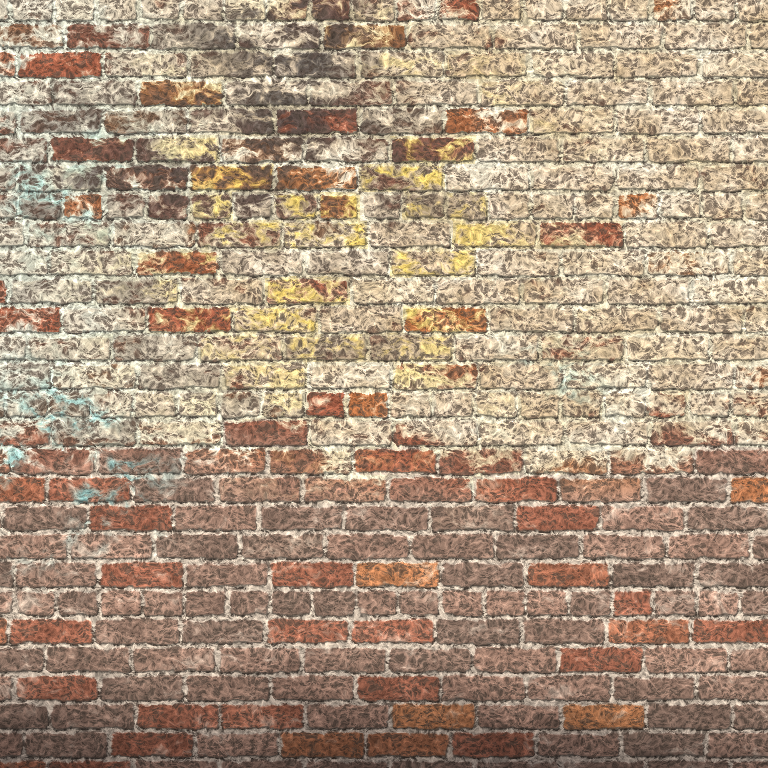
Write a Shadertoy shader that draws this texture.

```glsl
const vec2 WALL = vec2(9.0, 27.1);      // stretchers across, courses down
const float HEADER_CYCLE = 7.0;         // every seventh course is headers
const vec3 CREAM = vec3(0.96, 0.93, 0.83);
const vec3 TAN = vec3(0.84, 0.77, 0.62);
const vec3 ICE = vec3(0.88, 0.91, 0.85);
const vec3 RED = vec3(0.68, 0.40, 0.30);
const vec3 ORANGE = vec3(0.80, 0.51, 0.31);
const vec3 ROSE = vec3(0.71, 0.56, 0.48);
const vec3 UMBER = vec3(0.57, 0.47, 0.41);
const vec3 MORTAR = vec3(0.84, 0.77, 0.69);
const vec3 GRIME = vec3(0.44, 0.38, 0.33);
const vec3 SOOT = vec3(0.31, 0.29, 0.28);
const vec3 YELLOW = vec3(0.95, 0.82, 0.42);
const vec3 CYAN = vec3(0.52, 0.79, 0.79);

float hash(vec2 p) {
    vec3 q = fract(p.xyx * vec3(0.1031, 0.1030, 0.0973));
    q += dot(q, q.yzx + 33.33);
    return fract((q.x + q.y) * q.z);
}

// Distance to the nearest scattered point
float cellular(vec2 p) {
    vec2 cell = floor(p);
    float nearest = 4.0;
    for (int y = -1; y <= 1; y++)
    for (int x = -1; x <= 1; x++) {
        vec2 c = cell + vec2(x, y);
        vec2 d = c + vec2(hash(c), hash(c + 71.7)) - p;
        nearest = min(nearest, dot(d, d));
    }
    return sqrt(nearest);
}

// Octaves of cellular noise, centred on 0.5
float layered(vec2 p) {
    float sum = 0.0, amp = 0.42;
    for (int i = 0; i < 4; i++) {
        sum += amp * cellular(p);
        p = mat2(0.8, 0.6, -0.6, 0.8) * p * 1.9 + 17.3;
        amp *= 0.66;
    }
    return 0.5 + 1.8 * (sum - 0.465);
}

// Layered sines, about -1 to 1
float waves(vec2 p) {
    float sum = 0.0, amp = 0.6;
    for (int i = 0; i < 4; i++) {
        sum += amp * sin(p.x + 1.3 * sin(p.y)) * cos(p.y);
        p = mat2(0.8, 0.6, -0.6, 0.8) * p * 1.8 + 2.1;
        amp *= 0.6;
    }
    return sum;
}

float spot(vec2 p, vec2 centre, vec2 radius) {
    vec2 d = (p - centre) / radius;
    return exp(-dot(d, d));
}

float roundedBox(vec2 p, vec2 halfSize, float radius) {
    vec2 d = abs(p) - halfSize + radius;
    return length(max(d, 0.0)) + min(max(d.x, d.y), 0.0) - radius;
}

float cover(float d, float soft) {
    return 1.0 - smoothstep(-soft, soft, d);
}

void mainImage(out vec4 fragColor, in vec2 fragCoord) {
    vec2 p = fragCoord / iResolution.xy;
    float soft = 0.0009 + 0.6 / iResolution.y;
    vec2 warped = p + 0.006 * vec2(waves(p * 60.0), waves(p * 70.0 + 9.0));
    float grit = layered(warped * vec2(110.0, 150.0));
    float chips = layered(warped * vec2(32.0, 50.0));
    float blotch = layered(warped * vec2(11.0, 18.0) + 4.0);

    // Brick layout: running bond with header courses
    vec2 bent = p + 0.0014 * vec2(waves(p * 42.0), waves(p * 36.0 + 5.0));
    vec2 grid = vec2(bent.x, 1.0 - bent.y) * WALL + vec2(0.0, 0.22);
    float course = floor(grid.y);
    float header = 1.0 - step(0.5, mod(course, HEADER_CYCLE));
    grid.x -= 0.18 + 0.5 * mod(course, 2.0) + 0.3 * (hash(vec2(course, 3.0)) - 0.5);
    grid.x *= 1.0 + header;
    vec2 id = floor(grid);
    vec2 size = 1.0 / (WALL * vec2(1.0 + header, 1.0));
    vec2 local = (fract(grid) - 0.5) * size;
    float pick = hash(id + 11.0), tone = hash(id + 47.0);

    // Brick outline, ragged, with a shadow beneath
    vec2 halfSize = 0.5 * size - vec2(0.0026, 0.0030) - 0.0012 * hash(id + 83.0);
    float ragged = 0.005 * (chips - 0.5) + 0.002 * (grit - 0.5);
    float edge = roundedBox(local, halfSize, 0.004) + ragged;
    float brick = cover(edge, soft);
    float shade = cover(roundedBox(local - vec2(0.0008, 0.0022), halfSize, 0.004) + ragged, soft);

    // Bare masonry low on the wall, dusted with mortar
    float bare = 1.0 - smoothstep(0.34, 0.46, p.y + 0.04 * waves(p * 9.0) + 0.06 * (tone - 0.5));
    vec3 fired = mix(RED, ORANGE, smoothstep(0.6, 1.0, tone));
    vec3 plain = mix(mix(UMBER, ROSE, tone), fired, 0.75 * step(0.78, pick));
    vec3 clay = mix(fired, plain, bare) * (0.85 + 0.3 * blotch);
    clay = mix(clay, MORTAR, 0.6 * smoothstep(0.5, 0.85, 0.5 * chips + 0.5 * blotch));
    vec3 color = mix(MORTAR, clay, brick);

    // Flaking paint, worn most toward the left and on chosen bricks
    float wear = 0.06 + 0.36 * smoothstep(0.66, 1.0, pick) * brick;
    wear += 0.14 * (1.0 - smoothstep(0.3, 0.95, p.x)) * brick + 0.11 * waves(p * 11.0 + 2.0);
    wear += 0.2 * spot(p, vec2(0.3, 0.8), vec2(0.4, 0.08)) * brick + 0.95 * bare;
    float paint = smoothstep(-0.16, 0.14, 0.45 * blotch + 0.4 * chips + 0.15 * grit - wear);
    vec3 coat = mix(TAN, CREAM, clamp(0.55 + 1.1 * (blotch - 0.5) + 0.5 * (tone - 0.5), 0.0, 1.0));
    coat = mix(coat, ICE, 0.7 * (1.0 - smoothstep(0.0, 0.4, p.x)));
    color = mix(color, coat, paint * (0.93 - 0.1 * brick));

    // Coloured splashes, soot and mottled grime
    float broken = smoothstep(0.3, 0.65, 0.5 * blotch + 0.5 * chips);
    float yellow = spot(p, vec2(0.45, 0.7), vec2(0.22, 0.2)) * step(0.58, hash(id + 5.0));
    float cyan = spot(p, vec2(0.09, 0.4), vec2(0.11, 0.1)) + 0.5 * spot(p, vec2(0.08, 0.76), vec2(0.12, 0.08));
    cyan += 0.4 * spot(p, vec2(0.73, 0.52), vec2(0.06, 0.06));
    float soot = spot(p, vec2(0.38, 0.95), vec2(0.1, 0.12)) + 0.7 * spot(p, vec2(0.27, 0.79), vec2(0.28, 0.08));
    soot += 0.3 * step(0.72, hash(id + 29.0)) * (1.0 - smoothstep(0.4, 0.8, p.x));
    color = mix(color, YELLOW, min(yellow * 1.3, 0.9) * broken * (0.4 + 0.6 * brick));
    color = mix(color, CYAN, min(cyan, 0.9) * broken * smoothstep(-0.2, 0.4, waves(p * 26.0)));
    color = mix(color, SOOT, clamp(soot * (1.0 - bare), 0.0, 0.85) * (1.0 - broken) * (0.35 + 0.65 * brick));
    float grime = 1.0 - smoothstep(0.2, 0.46, 0.55 * chips + 0.45 * grit);
    color = mix(color, GRIME, 0.6 * grime);

    // Relief, grain and the darkened foot of the wall
    float rim = cover(abs(edge) - 0.0008, 0.0012);
    float lower = smoothstep(-0.3, 0.5, local.y / halfSize.y);
    color *= 1.0 - 0.42 * shade * (1.0 - brick) - 0.22 * rim * lower;
    color += 0.06 * rim * (1.0 - lower);
    color *= 0.72 + 0.62 * grit;
    float foot = smoothstep(-0.06, 0.17, p.y + 0.04 * waves(p * 7.0) - 0.03 * (1.0 - p.x));
    color = mix(color * vec3(0.5, 0.49, 0.51), color, foot);
    fragColor = vec4(clamp(color, 0.0, 1.0), 1.0);
}
```
